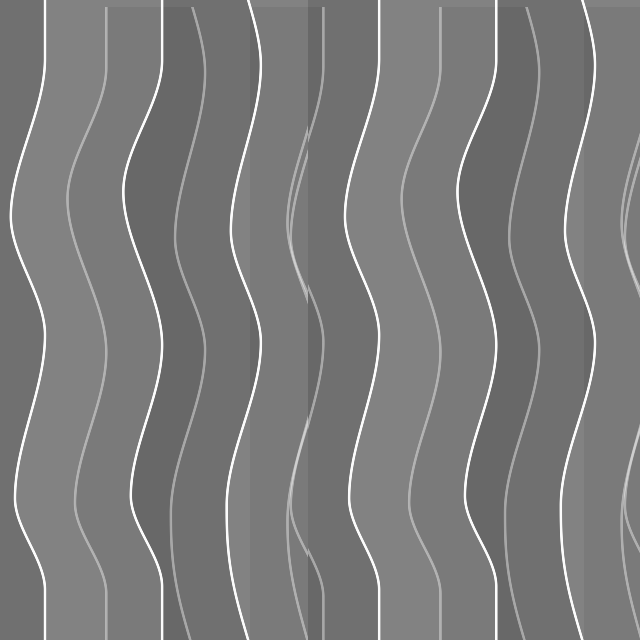
This pattern is drawn by a three.js fragment shader. Its source:

```glsl
varying vec2 vUv;

const float PERIOD = 0.5221;      // width of one repeat
const float SEAM = -0.0404;       // left edge of the first repeat
const float VEIL_SEAM = 0.3906;   // where the shifted layer wraps
const vec2 VEIL_SHIFT = vec2(-0.0872, 0.0111);
const float LINE_WIDTH = 0.0040;
const float VEIL_LINE_ALPHA = 0.41;
const float LINE_GREY = 0.99;
const float DARK_GREY = 0.44;
const float LIGHT_GREY = 0.51;
const float VEIL_DIM = 0.032;

float swing(float from, float to, float y) {
  return smoothstep(0.0, 1.0, clamp((y - from) / (to - from), 0.0, 1.0));
}

// Horizontal position of a line that sways from its crest into two troughs.
// turns: first crest, first trough, middle crest, second trough, then last crest.
float wave(float y, float crest, vec2 troughs, vec4 turns, float last, float lag) {
  if (y < turns.x) y += 1.0;
  float dip1 = swing(turns.x, turns.y, y) - swing(turns.y, turns.z, y);
  float rise = pow(clamp((y - turns.w) / (last - turns.w), 0.0, 1.0), lag);
  float dip2 = swing(turns.z, turns.w, y) - smoothstep(0.0, 1.0, rise);
  return crest + (troughs.x - crest) * dip1 + (troughs.y - crest) * dip2;
}

// The three main lines of a repeat, left to right.
vec3 mainWaves(float y) {
  return vec3(
    wave(y, 0.0703, vec2(0.0169, 0.0234), vec4(0.0911, 0.3385, 0.5234, 0.7786), 0.9219, 1.0),
    wave(y, 0.2533, vec2(0.1927, 0.2044), vec4(0.0938, 0.2995, 0.5391, 0.7747), 0.9167, 1.0),
    wave(y, 0.4076, vec2(0.3607, 0.3542), vec4(0.1016, 0.3607, 0.5352, 0.7904), 1.1016, 1.35));
}

// Two extra lines cut off by the right edge of the repeat.
vec2 edgeWaves(float y) {
  return vec2(
    wave(y, 0.4987, vec2(0.4492), vec4(0.1042, 0.3490, 0.5508, 0.8138), 1.1042, 1.2),
    wave(y, 0.5052, vec2(0.4544), vec4(0.1172, 0.3711, 0.5417, 0.7904), 0.9375, 1.0));
}

float edge(float at, float x, float px) {
  return smoothstep(at - 0.5 * px, at + 0.5 * px, x);
}

// Alternating bands: 0 dark, 1 light.
float bands(float x, vec3 w, float px) {
  return edge(w.x, x, px) - edge(w.y, x, px) + edge(w.z, x, px);
}

float stroke(float x, float center, float slope, float px) {
  float d = abs(x - center) / length(vec2(1.0, slope));
  return 1.0 - edge(0.5 * LINE_WIDTH, d, px);
}

void main() {
  float px = fwidth(vUv.x);
  float x = mod(vUv.x - SEAM, PERIOD) + SEAM;
  float y = 1.0 - vUv.y;
  const float STEP = 0.001;

  vec3 front = mainWaves(y);
  vec3 frontSlope = (mainWaves(y + STEP) - front) / STEP;
  float veilY = y - VEIL_SHIFT.y;
  vec3 veil = mainWaves(veilY) + VEIL_SHIFT.x;
  vec3 veilSlope = (mainWaves(veilY + STEP) + VEIL_SHIFT.x - veil) / STEP;
  vec2 cut = edgeWaves(y);
  vec2 cutSlope = (edgeWaves(y + STEP) - cut) / STEP;

  // Filled bands, dimmed by the shifted layer
  float inVeil = edge(VEIL_SHIFT.y, y, px);
  float veilLight = bands(x, veil, px) * (1.0 - edge(VEIL_SEAM, x, px));
  float grey = mix(DARK_GREY, LIGHT_GREY, bands(x, front, px));
  grey -= VEIL_DIM * inVeil * (1.0 - veilLight);

  // Translucent lines
  float alpha = VEIL_LINE_ALPHA * inVeil;
  for (int i = 0; i < 3; i++) {
    grey = mix(grey, LINE_GREY, alpha * stroke(x, veil[i], veilSlope[i], px));
  }
  for (int i = 0; i < 2; i++) {
    grey = mix(grey, LINE_GREY, alpha * stroke(x, cut[i], cutSlope[i], px));
  }

  // Solid lines
  for (int i = 0; i < 3; i++) {
    grey = mix(grey, LINE_GREY, stroke(x, front[i], frontSlope[i], px));
  }

  gl_FragColor = vec4(vec3(grey), 1.0);
}
```
